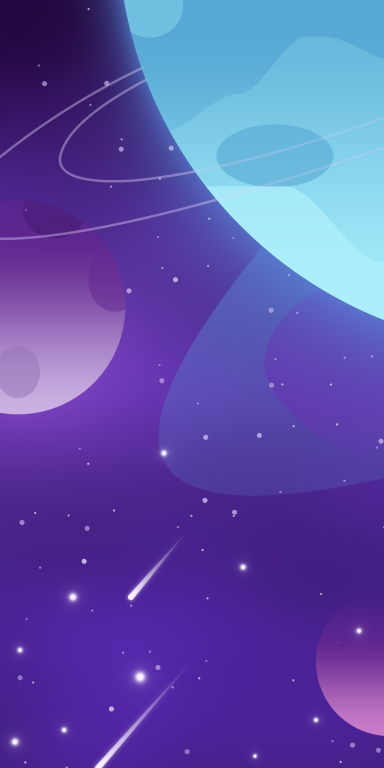
Give the GLSL for this background, as a Shadertoy shader.

```glsl
const vec3 NIGHT = vec3(.14, .02, .25);
const vec3 INDIGO = vec3(.26, .12, .51);
const vec3 VIOLET = vec3(.33, .165, .6);
const vec3 ULTRAVIOLET = vec3(.33, .15, .67);
const vec3 ORCHID = vec3(.54, .3, .8);
const vec3 HAZE = vec3(.35, .43, .77);
const vec3 HALO = vec3(.34, .53, .84);
const vec3 SEA_DEEP = vec3(.34, .66, .83);
const vec3 SEA_LIGHT = vec3(.62, .91, .97);
const vec3 LOWLAND = vec3(.71, .95, .99);
const vec3 MOON_DARK = vec3(.38, .15, .56);
const vec3 MOON_LIGHT = vec3(.8, .7, .89);
const vec3 PINK = vec3(.78, .48, .78);
const vec3 STARLIGHT = vec3(.86, .8, .97);

// Circles: centre and radius, on a canvas two units tall
const vec3 GIANT = vec3(1.402, 2.185, 1.095);
const vec3 MOON = vec3(.047, 1.2, .279);
const vec3 DWARF = vec3(1.016, .276, .193);
const float RING_WIDTH = .0032;

// Bright stars: position and glow size
const vec3 FLARES[10] = vec3[10](
  vec3(.19, .445, .012), vec3(.365, .237, .016), vec3(.052, .307, .008),
  vec3(.039, .068, .011), vec3(.167, .099, .008), vec3(.633, .523, .009),
  vec3(.935, .357, .008), vec3(.427, .82, .009), vec3(.823, .125, .007),
  vec3(.664, .031, .006));

vec2 hash2(vec2 p) {
  vec3 q = fract(p.xyx * vec3(.1031, .103, .0973));
  q += dot(q, q.yzx + 33.33);
  return fract((q.xx + q.yz) * q.zy);
}

float gradientNoise(vec2 p) {
  vec2 i = floor(p), f = fract(p), u = f * f * (3. - 2. * f);
  vec4 n;
  for (int k = 0; k < 4; k++) {
    vec2 corner = vec2(k & 1, k >> 1);
    n[k] = dot(hash2(i + corner + 40.) * 2. - 1., f - corner);
  }
  return mix(mix(n.x, n.y, u.x), mix(n.z, n.w, u.x), u.y);
}

float cover(float d) { return clamp(.5 - d * iResolution.y * .5, 0., 1.); }
float circle(vec2 p, vec3 c) { return length(p - c.xy) - c.z; }
float patchAt(vec2 p, vec2 c, vec2 r) {
  return cover((length((p - c) / r) - 1.) * min(r.x, r.y));
}
float cross2(vec2 a, vec2 b) { return a.x * b.y - a.y * b.x; }

// Filled parabola through a and c, with tangents meeting at b
float parabola(vec2 p, vec2 a, vec2 b, vec2 c) {
  vec3 w = vec3(cross2(b - p, c - p), cross2(c - p, a - p), cross2(a - p, b - p));
  w /= cross2(b - a, c - a);
  float f = w.y * w.y - 4. * w.x * w.z;
  return clamp(.5 - f / max(fwidth(f), 1e-5), 0., 1.);
}

// Distance to a segment, and position along it
vec2 segment(vec2 p, vec2 a, vec2 b) {
  float t = clamp(dot(p - a, b - a) / dot(b - a, b - a), 0., 1.);
  return vec2(length(p - mix(a, b, t)), t);
}

float curve(vec2 p, vec2 a, vec2 b, vec2 c) {
  float d = 9.;
  vec2 last = a;
  for (int i = 1; i <= 16; i++) {
    float t = float(i) / 16.;
    vec2 next = mix(mix(a, b, t), mix(b, c, t), t);
    d = min(d, segment(p, last, next).x);
    last = next;
  }
  return d;
}

float dots(vec2 p, float cell, float radius) {
  vec2 id = floor(p / cell), rnd = hash2(id + 7.);
  float d = length(p - (id + .15 + .7 * rnd) * cell) - radius;
  return step(hash2(id + 91.).x, .5) * cover(d) * (.45 + .4 * rnd.y);
}

float comet(vec2 p, vec2 head, vec2 tail) {
  vec2 s = segment(p, head, tail);
  float fade = 1. - s.y;
  return fade * (.6 * cover(s.x - .008 * fade) + .5 * fade * exp(-s.x * s.x * 1e4));
}

// Sky, clouds, veils, halos and scattered stars
vec3 sky(vec2 p, float giant, float moon) {
  vec2 q = (p - vec2(.5, .28)) * vec2(1.7, 3.7);
  vec3 col = mix(INDIGO, VIOLET, smoothstep(.55, 1., p.y));
  col = mix(col, ULTRAVIOLET, .8 * exp(-dot(q, q)));
  col = mix(col, NIGHT, smoothstep(1.3, 2., p.y));
  col *= 1. + .22 * gradientNoise(p * vec2(2., 3.5));
  col = mix(col, ORCHID, .65 * exp(-max(moon, 0.) / .14) * smoothstep(1.5, .85, p.y));
  float veil = parabola(p, vec2(.651, 1.318), vec2(.039, .542), vec2(1., .755));
  col = mix(col, HAZE, veil * mix(.28, .62, smoothstep(.7, 1.25, p.y)));
  float fold = parabola(p, vec2(.807, 1.232), vec2(.552, 1.049), vec2(.846, .854));
  col = mix(col, vec3(.4, .19, .68), fold * .65 * smoothstep(.75, .95, p.y));
  float reach = mix(.12, .06, smoothstep(1.2, 1.9, p.y));
  col = mix(col, HALO, .72 * exp(-max(giant, 0.) / reach));
  return mix(col, STARLIGHT, max(dots(p, .19, .0065), dots(p + 3.7, .11, .0028)));
}

vec3 giantSurface(vec2 p) {
  float shore = 1.655 + .1 * smoothstep(.42, .62, p.x) + .15 * smoothstep(.62, .8, p.x)
    - .07 * smoothstep(.84, 1.05, p.x);
  float coast = 1.515 - .2 * smoothstep(.74, 1., p.x);
  vec3 col = mix(SEA_LIGHT, SEA_DEEP, smoothstep(1.25, 1.95, p.y));
  col = mix(col, SEA_LIGHT, .25 * cover(p.y - shore));
  col = mix(col, SEA_LIGHT, .35 * patchAt(p, vec2(.39, 1.985), vec2(.087, .083)));
  col = mix(col, SEA_DEEP, .6 * patchAt(p, vec2(.716, 1.594), vec2(.152, .082)));
  return mix(col, LOWLAND, .6 * cover(p.y - coast));
}

vec3 moonSurface(vec2 p) {
  vec3 col = mix(MOON_LIGHT, MOON_DARK, smoothstep(.9, 1.4, p.y));
  col = mix(col, MOON_DARK, .5 * patchAt(p, vec2(.3, 1.271), vec2(.07, .083)));
  col = mix(col, vec3(.58, .45, .7), .5 * patchAt(p, vec2(.047, 1.031), vec2(.057, .068)));
  return mix(col, NIGHT, .3 * patchAt(p, vec2(.143, 1.453), vec2(.083, .073)));
}

void mainImage(out vec4 fragColor, in vec2 fragCoord) {
  vec2 p = fragCoord * 2. / iResolution.y;
  float giant = circle(p, GIANT), moon = circle(p, MOON);
  vec3 col = sky(p, giant, moon);
  col = mix(col, moonSurface(p), cover(moon) * mix(1., .6, smoothstep(1.3, 1.48, p.y)));
  vec3 rose = mix(PINK, MOON_DARK, smoothstep(.09, .35, p.y));
  col = mix(col, rose, cover(circle(p, DWARF)) * smoothstep(.48, .28, p.y));
  col = mix(col, giantSurface(p), cover(giant));

  // Thin orbit lines
  vec2 turn = vec2(.156, 1.589), low = vec2(.339, 1.529);
  float orbit = curve(p, vec2(0., 1.591), vec2(.169, 1.727), vec2(.37, 1.823));
  orbit = min(orbit, curve(p, vec2(.38, 1.792), vec2(.172, 1.682), turn));
  orbit = min(orbit, curve(p, turn, vec2(.151, 1.52), low));
  orbit = min(orbit, curve(p, low, vec2(.599, 1.552), vec2(1., 1.693)));
  orbit = min(orbit, curve(p, vec2(0., 1.378), vec2(.286, 1.375), vec2(1., 1.615)));
  col = mix(col, STARLIGHT, cover(orbit - RING_WIDTH) * mix(.42, .25, cover(giant)));

  // Comets and glowing stars
  float light = comet(p, vec2(.341, .445), vec2(.495, .625));
  light += comet(p, vec2(.255, 0.), vec2(.513, .294));
  for (int i = 0; i < 10; i++) {
    float r = length(p - FLARES[i].xy) / FLARES[i].z;
    light += exp(-r * r * 1.5) + .35 * exp(-r * .9);
  }
  fragColor = vec4(mix(col, vec3(.97, .94, 1.), min(light, 1.)), 1.);
}
```
